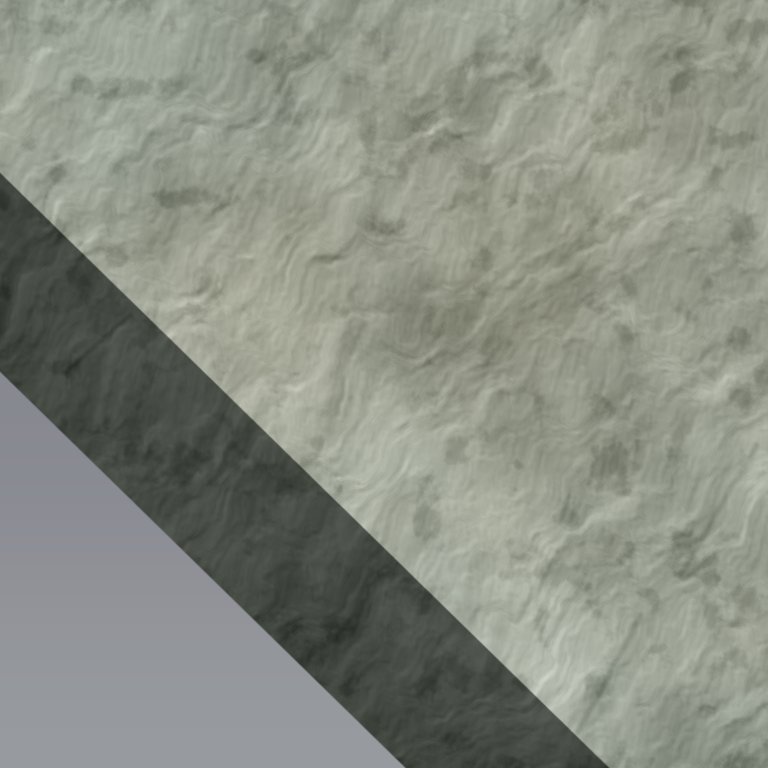
Write a WebGL 2 fragment shader that draws this texture.

```glsl
#version 300 es
precision highp float;

uniform vec2 u_resolution;
out vec4 fragColor;

#define TOP_EDGE 0.775
#define BOTTOM_EDGE 0.516
#define EDGE_SLOPE 0.977
#define STREAK_ANGLE 0.87
#define MOTTLE 0.22
#define GRAIN 0.13
#define RELIEF 0.25
#define PIT_DEPTH 0.085

const vec3 STONE_COOL = vec3(0.565, 0.595, 0.545);
const vec3 STONE_WARM = vec3(0.605, 0.612, 0.548);
const vec3 SIDE_DARK = vec3(0.262, 0.280, 0.254);
const vec3 FLOOR_HIGH = vec3(0.530, 0.535, 0.565);
const vec3 FLOOR_LOW = vec3(0.592, 0.604, 0.622);

float hash(vec2 p) {
    return fract(sin(dot(p, vec2(127.1, 311.7))) * 43758.5);
}

float noise(vec2 p) {
    vec2 i = floor(p), f = fract(p);
    f = f * f * (3.0 - 2.0 * f);
    return mix(mix(hash(i), hash(i + vec2(1, 0)), f.x),
               mix(hash(i + vec2(0, 1)), hash(i + vec2(1, 1)), f.x), f.y);
}

float fbm(vec2 p) {
    float sum = 0.0, amp = 0.5;
    for (int i = 0; i < 5; i++) {
        sum += amp * noise(p);
        p = mat2(1.6, 1.2, -1.2, 1.6) * p + 7.3;
        amp *= 0.52;
    }
    return sum;
}

// Soft round stain centred at c
float blot(vec2 p, vec2 c, float r) {
    vec2 d = (p - c) / r;
    return exp(-dot(d, d));
}

float segment(vec2 p, vec2 a, vec2 b) {
    vec2 ab = b - a;
    return length(p - a - ab * clamp(dot(p - a, ab) / dot(ab, ab), 0.0, 1.0));
}

// Coordinates along and across the streaks
vec2 streakSpace(vec2 p) {
    float c = cos(STREAK_ANGLE), s = sin(STREAK_ANGLE);
    return vec2(c * p.x + s * p.y, c * p.y - s * p.x);
}

float roughness(vec2 p) {
    vec2 q = streakSpace(p);
    return fbm(q * vec2(17.0, 34.0) + 3.0 * fbm(p * 9.0));
}

// Large light and dark areas of the upper face
float stains(vec2 p) {
    float light = blot(p, vec2(0.10, 0.75), 0.10) + blot(p, vec2(0.43, 0.79), 0.06)
                + blot(p, vec2(0.38, 0.63), 0.10) + blot(p, vec2(0.80, 0.85), 0.13)
                + blot(p, vec2(0.56, 0.32), 0.10) + blot(p, vec2(0.72, 0.14), 0.11);
    float dark = blot(p, vec2(0.27, 0.69), 0.08) + blot(p, vec2(0.62, 0.88), 0.11)
               + blot(p, vec2(0.52, 0.55), 0.09) + blot(p, vec2(0.85, 0.64), 0.08)
               + blot(p, vec2(0.73, 0.42), 0.12) + blot(p, vec2(0.98, 0.98), 0.09)
               + blot(p, vec2(0.80, 0.27), 0.08);
    return 0.045 * light - 0.05 * dark;
}

// Fine grain, embossed ridges and scattered pits
float surface(vec2 p) {
    float rough = roughness(p);
    float ridge = rough - roughness(p + vec2(-0.004, 0.005));
    float pits = smoothstep(0.57, 0.77, fbm(p * 27.0 + 11.0));
    return MOTTLE * (fbm(p * 7.0 + 4.0) - 0.48) + GRAIN * (rough - 0.48)
         + RELIEF * ridge - PIT_DEPTH * pits + 0.04 * (fbm(p * 95.0) - 0.48);
}

vec3 topFace(vec2 p, float texture0) {
    float warmth = blot(p, vec2(0.72, 0.70), 0.33) + 0.7 * blot(p, vec2(0.36, 0.60), 0.18);
    vec3 color = mix(STONE_COOL, STONE_WARM, clamp(warmth + fbm(p * 6.0) - 0.48, 0.0, 1.0));
    color += stains(p) + texture0;

    // Broken diagonal crack and the short scar near the top
    vec2 w = p + 0.006 * (noise(p * 45.0) - 0.5);
    float crack = min(segment(w, vec2(0.755, 0.05), vec2(0.835, 0.20)),
                      segment(w, vec2(0.885, 0.25), vec2(0.985, 0.42)));
    float scar = segment(w, vec2(0.35, 1.0), vec2(0.45, 0.90));
    color -= 0.075 * smoothstep(0.007, 0.0, crack);
    color -= 0.09 * smoothstep(0.014, 0.0, scar) * noise(p * 75.0);
    return color;
}

vec3 sideFace(vec2 p, float texture0) {
    float groove = segment(p, vec2(0.085, 0.515), vec2(0.17, 0.59));
    vec3 color = SIDE_DARK + 0.62 * texture0;
    return color - 0.05 * smoothstep(0.006, 0.0, groove);
}

void main() {
    vec2 p = gl_FragCoord.xy / u_resolution;
    float soft = max(0.0022, 1.0 / u_resolution.y);
    float height = p.y + EDGE_SLOPE * p.x;
    float tex = surface(p);

    // Floor, shaded side and lit top, stacked along the diagonal
    vec3 color = mix(FLOOR_HIGH, FLOOR_LOW, smoothstep(0.50, 0.0, p.y));
    color = mix(color, sideFace(p, tex), smoothstep(-soft, soft, height - BOTTOM_EDGE));
    color = mix(color, topFace(p, tex), smoothstep(-soft, soft, height - TOP_EDGE));

    // Worn bright rim of the top face
    float rim = height - TOP_EDGE;
    color += 0.035 * step(0.0, rim) * exp(-rim * 14.0);
    fragColor = vec4(clamp(color, 0.0, 1.0), 1.0);
}
```
